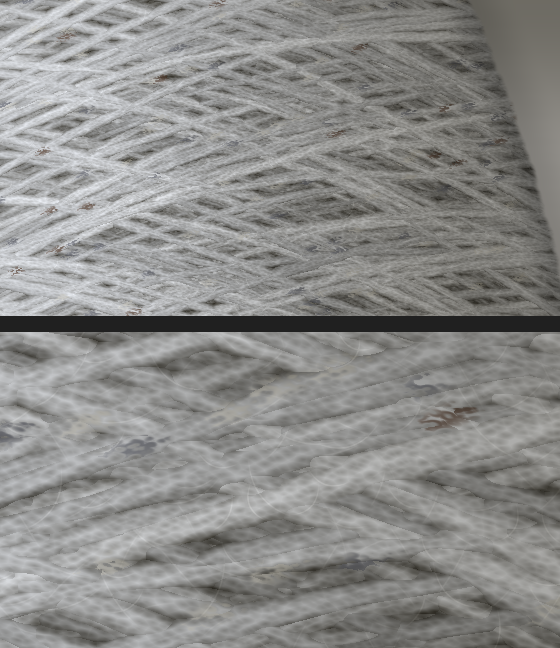
Top: the whole. Bottom: its middle third, enlarged.
A Shadertoy shader for this texture:

```glsl
// Close view of a cone of flecked grey wool yarn against a plain soft wall.
// Two crossing families of curved strands compete by height; the lowest parts
// fall into shade. Cellular fibres, flecks and loose hairs finish the surface.

const vec3 GAP_COLOR   = vec3(0.21, 0.20, 0.17);
const vec3 WOOL_COLOR  = vec3(0.75, 0.76, 0.775);
const vec3 BROWN_FLECK = vec3(0.30, 0.20, 0.14);
const vec3 NAVY_FLECK  = vec3(0.27, 0.28, 0.33);
const vec3 CREAM_NUB   = vec3(0.80, 0.79, 0.75);
const float TAU = 6.2832;
const int LAYERS = 6;

struct Strand {
    float height;   // height above the core of the cone
    vec2 local;     // position along and across, across in -1..1
    float seed;
};

float hash(vec2 p) {
    return fract(sin(dot(p, vec2(127.1, 311.7))) * 43758.55);
}

vec2 hash2(vec2 p) {
    return vec2(hash(p), hash(p + 57.3));
}

mat2 rotation(float a) {
    return mat2(cos(a), sin(a), -sin(a), cos(a));
}

// Cellular noise: distance to the nearest point and the hash of its cell
vec2 cellular(vec2 p) {
    vec2 cell = floor(p), nearest = vec2(9.0, 0.0);
    for (int j = -1; j <= 1; j++)
    for (int i = -1; i <= 1; i++) {
        vec2 id = cell + vec2(i, j);
        float d = length(id + hash2(id) - p);
        if (d < nearest.x) nearest = vec2(d, hash(id + 9.7));
    }
    return nearest;
}

float waves(float x, float seed) {
    float phase = seed * TAU;
    return 0.5 * sin(x * 3.1 + phase) + 0.3 * sin(x * 7.3 + phase * 2.3)
         + 0.2 * sin(x * 17.0 + phase * 4.1);
}

// Vertical course of a strand; even layers climb, odd layers descend
float course(float x, float layer) {
    float vary = hash(vec2(layer, 4.0)) - 0.5;
    return mod(layer, 2.0) < 0.5
        ? (0.50 + 0.22 * vary) * x - 0.155 * x * x
        : (-0.12 + 0.24 * vary) * x - 0.15 * x * x;
}

// Raise the surface where a strand of this layer stands above it
Strand wind(Strand top, vec2 p, float layer, float spacing) {
    float across = p.y - course(p.x, layer) + layer * 0.137;
    float row = floor(across / spacing);
    for (int k = -1; k <= 1; k++) {
        vec2 id = vec2(row + float(k), layer * 13.0);
        float seed = hash(id);
        float center = (id.x + 0.5 + 0.5 * (hash(id + 3.1) - 0.5)) * spacing;
        center += 0.007 * waves(p.x * 1.6, seed);
        float radius = spacing * (0.42 + 0.14 * hash(id + 6.2));
        radius *= 1.0 + 0.18 * waves(p.x * 4.0, seed + 0.3);
        float d = (across - center) / radius;
        float lift = 0.55 * hash(id + 8.4) + 0.20 * waves(p.x * 1.3, seed + 0.6);
        float h = lift + 0.58 * (1.0 - d * d);
        if (abs(d) < 1.2 && h > top.height) top = Strand(h, vec2(p.x, d), seed);
    }
    return top;
}

// Thin curved hairs, one in each cell of a grid
float hairs(vec2 p, float scale, float width) {
    vec2 q = p * scale, cell = floor(q);
    float cover = 0.0;
    for (int j = -1; j <= 1; j++)
    for (int i = -1; i <= 1; i++) {
        vec2 id = cell + vec2(i, j), r = hash2(id + 21.0);
        vec2 a = rotation((r.x - 0.5) * 2.4) * (q - id - hash2(id));
        float bend = a.y - (r.y - 0.5) * 1.8 * a.x * a.x;
        float line = 1.0 - smoothstep(0.2, 1.4, abs(bend) / (width * scale));
        cover = max(cover, line * smoothstep(0.7, 0.2, abs(a.x)) * r.y);
    }
    return cover;
}

vec3 wool(vec2 p, Strand s, float focus) {
    // Height gives the shade, with rounded strands lit from above
    float rounding = mix(1.0, 0.76, smoothstep(0.1, 1.0, abs(s.local.y)));
    float shade = smoothstep(0.26, 1.10, s.height) * rounding + 0.08 * s.local.y;

    // Twisted fibres along the strand and fine fuzz
    vec2 twist = vec2(s.local.x * 26.0 - s.local.y * 0.9, s.local.y * 2.6 + s.seed * 50.0);
    float fibre = cellular(twist).x - 0.45;
    float fuzz = cellular(rotation(0.2) * p * vec2(75.0, 150.0)).x - 0.45;
    shade += focus * (0.30 * fibre + 0.27 * fuzz);
    vec3 color = mix(GAP_COLOR, WOOL_COLOR, clamp(shade, 0.0, 1.15));
    color *= 0.92 + 0.16 * s.seed;

    // Scattered flecks: brown, navy and cream
    vec2 fleck = cellular(p * vec2(18.0, 36.0) + 0.7 * fibre + 0.5 * fuzz);
    float spot = smoothstep(0.55, 0.08, fleck.x);
    color = mix(color, BROWN_FLECK, spot * 0.60 * step(0.985, fleck.y));
    color = mix(color, NAVY_FLECK, spot * 0.50 * step(fleck.y, 0.02));
    color = mix(color, CREAM_NUB, spot * 0.50 * step(abs(fleck.y - 0.5), 0.02));
    return color;
}

void mainImage(out vec4 fragColor, in vec2 fragCoord) {
    vec2 p = fragCoord / iResolution.y;
    float pixel = 1.0 / iResolution.y;
    float focus = mix(0.5, 1.0, smoothstep(1.0, 0.3, length((p - vec2(1.0, 0.38)) * vec2(0.8, 1.1))));

    Strand top = Strand(0.0, p, 0.5);
    for (int i = 0; i < LAYERS; i++)
        top = wind(top, p, float(i), 0.045 + 0.003 * mod(float(i), 3.0));
    vec3 color = wool(p, top, focus);

    // Loose hairs, broad tone, and light fading toward the right
    float hairWidth = max(0.0010, 0.45 * pixel);
    float hair = max(hairs(p, 15.0, hairWidth), hairs(p + 4.7, 26.0, hairWidth));
    color += 0.07 * focus * hair;
    color *= 1.0 + 0.09 * waves(p.y * 2.2 + p.x * 0.9, 0.15) * waves(p.x * 1.5 - p.y, 0.7);
    float side = smoothstep(0.1, 1.55, p.x);
    color *= mix(vec3(1.06), vec3(0.68, 0.665, 0.63), side);

    // Slanted outline of the cone before the wall
    float edge = 1.80 - 0.20 * p.y - 0.115 * p.y * p.y + 0.006 * waves(p.y * 9.0, 0.2);
    float outside = p.x - edge;
    color *= mix(0.76, 1.0, smoothstep(0.0, 0.12, -outside));
    vec3 wall = mix(vec3(0.58, 0.57, 0.55), vec3(0.43, 0.42, 0.39), smoothstep(0.45, 1.0, p.y));
    wall *= mix(0.88, 1.0, smoothstep(0.0, 0.15, outside));
    color = mix(color, wall, smoothstep(-0.010, 0.012, outside));

    fragColor = vec4(clamp(color, 0.0, 1.0), 1.0);
}
```
